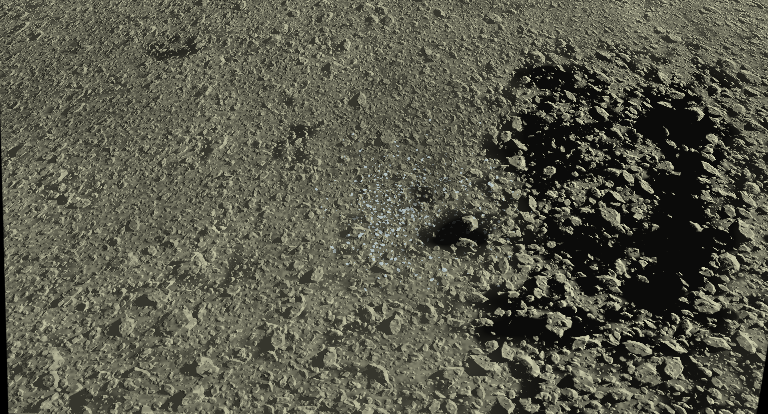
Write a WebGL 2 fragment shader that draws this texture.

```glsl
#version 300 es
precision highp float;
uniform vec2 u_resolution;
out vec4 fragColor;

#define SUN_DIR vec2(0.924, 0.383)
#define SUN_SLOPE_OPEN 0.62
#define SUN_SLOPE_PIT 0.34
#define SHADOW_STEP 0.005
#define RELIEF 0.21
#define PIT_DEPTH 0.025
#define CREVICE 0.015
#define ROCK_FREQ 17.0
#define GRAIN 0.20
#define DUST_TINT vec3(1.0, 1.0, 0.84)
#define FROST_TINT vec3(0.80, 0.88, 0.92)

vec3 hash3(vec2 p) {
  vec3 q = fract(vec3(p.xyx) * vec3(0.1031, 0.1030, 0.0973));
  q += dot(q, q.yxz + 33.33);
  return fract((q.xxy + q.yzz) * q.zyx);
}

float noise(vec2 p) {
  vec2 i = floor(p), f = fract(p);
  f = f * f * (3.0 - 2.0 * f);
  return mix(mix(hash3(i).x, hash3(i + vec2(1, 0)).x, f.x),
             mix(hash3(i + vec2(0, 1)).x, hash3(i + vec2(1, 1)).x, f.x), f.y);
}

float fbm(vec2 p) {
  return 0.55 * noise(p) + 0.3 * noise(p * 2.1 + 9.0) + 0.15 * noise(p * 4.3 + 21.0);
}

// Soft elliptical mask
float blob(vec2 uv, vec2 centre, vec2 radius) {
  vec2 d = (uv - centre) / radius;
  return exp(-dot(d, d));
}

// Canvas to receding ground plane
vec2 ground(vec2 uv) {
  float scale = 1.25 - 0.75 * uv.y;
  float aspect = u_resolution.x / u_resolution.y;
  return vec2((uv.x - 0.5) * aspect / scale, -1.65 * log(scale));
}

// Chipped stone with a tilted top facet
float stone(vec2 q, vec2 tilt) {
  vec2 a = abs(q);
  float d = max(max(a.x, a.y * 1.15), (a.x + a.y) * 0.78);
  d = max(d, dot(q, vec2(0.9, 0.5) + tilt) * 1.25);
  return max(0.0, min((1.0 - d) * 1.7, 0.6 + dot(q, tilt)));
}

float rocks(vec2 p, float keep) {
  p = mat2(0.8, 0.6, -0.6, 0.8) * p;
  vec2 base = floor(p - 0.5);
  float h = 0.0;
  for (int i = 0; i < 4; i++) {
    vec2 cell = base + vec2(i & 1, i >> 1);
    vec3 r = hash3(cell + 140.0), s = hash3(cell + 257.3);
    vec2 q = p - cell - 0.5 - (r.xy - 0.5) * 0.7;
    float c = cos(r.z * 6.283), n = sin(r.z * 6.283);
    float size = mix(0.27, 0.65, s.x * s.x);
    q = mat2(c, n, -n, c) * q / size;
    q.y *= 1.0 + s.y;
    float present = step(fract(s.z * 7.13 + r.x), keep);
    h = max(h, present * size * stone(q, (s.yz - 0.5) * 1.5));
  }
  return h;
}

float boulder(vec2 p, vec2 centre, float size) {
  vec2 q = (p - ground(centre)) / size;
  q = mat2(0.9, -0.43, 0.43, 0.9) * q;
  return 0.8 * size * stone(q * vec2(0.9, 1.15), vec2(0.2, -0.2));
}

float terrain(vec2 p, float rough) {
  float f = ROCK_FREQ;
  float h = max(rocks(p * f, 0.75 * rough) / f, rocks(p * f * 1.9 + 7.0, 0.35 + 0.6 * rough) / (f * 1.9));
  h = max(h, boulder(p, vec2(0.056, 0.125), 0.046));
  h = max(h, boulder(p, vec2(0.252, 0.364), 0.038));
  h = max(h, boulder(p, vec2(0.232, 0.222), 0.046));
  h = max(h, boulder(p, vec2(0.162, 0.370), 0.034));
  h = max(h, boulder(p, vec2(0.282, 0.850), 0.038));
  h = max(h, boulder(p, vec2(0.728, 0.222), 0.036));
  h = max(h, boulder(p, vec2(0.920, 0.262), 0.034));
  h = max(h, boulder(p, vec2(0.846, 0.095), 0.036));
  h += 0.9 * rocks(p * f * 3.3 + 3.0, 0.75) / (f * 3.3);
  return h + 0.8 * rocks(p * f * 6.1 + 5.0, 0.8) / (f * 6.1);
}

void main() {
  vec2 uv = gl_FragCoord.xy / u_resolution;
  vec2 p = ground(uv);
  float cloud = fbm(p * 7.0 + 30.0);
  vec2 w = uv + (vec2(noise(p * 16.0 + 50.0), noise(p * 16.0 + 90.0)) - 0.5) * vec2(0.035, 0.06);

  // Broad zones: shaded wall, rough ground, deep hollows
  float wall = smoothstep(0.57, 0.76, w.x + 0.04 * (0.5 - w.y)) * smoothstep(0.97, 0.72, w.y);
  wall *= (1.0 - 0.4 * smoothstep(0.91, 0.97, w.x)) * (1.0 - 0.3 * smoothstep(0.28, 0.1, w.y));
  float rough = 0.32 + 0.3 * smoothstep(0.5, 0.15, uv.y) + 0.45 * wall
              + 0.3 * blob(uv, vec2(0.25, 0.88), vec2(0.1, 0.08)) + 0.4 * (cloud - 0.5);
  float pit = blob(w, vec2(0.868, 0.700), vec2(0.034, 0.046))
            + 0.7 * blob(w, vec2(0.880, 0.560), vec2(0.026, 0.090))
            + 1.2 * blob(w, vec2(0.883, 0.420), vec2(0.046, 0.062))
            + 0.8 * blob(w, vec2(0.868, 0.290), vec2(0.026, 0.065))
            + 1.2 * blob(w, vec2(0.593, 0.430), vec2(0.032, 0.038))
            + 0.6 * blob(w, vec2(0.710, 0.820), vec2(0.024, 0.036))
            + 0.35 * blob(w, vec2(0.690, 0.640), vec2(0.045, 0.080))
            + 0.15 * blob(w, vec2(0.770, 0.450), vec2(0.060, 0.130))
            + 0.55 * blob(w, vec2(0.660, 0.220), vec2(0.045, 0.040))
            + 0.4 * blob(w, vec2(0.560, 0.530), vec2(0.025, 0.040))
            + 0.25 * blob(w, vec2(0.220, 0.890), vec2(0.050, 0.035))
            + 0.2 * blob(w, vec2(0.375, 0.680), vec2(0.022, 0.080));

  // Surface slope toward the sun and cast shadows
  float h = terrain(p, rough), e = 0.0025;
  float facing = (h - terrain(p + SUN_DIR * e, rough)) / e;
  float sunSlope = mix(SUN_SLOPE_OPEN, SUN_SLOPE_PIT, wall);
  float cover = 0.0;
  for (int i = 1; i <= 7; i++) {
    float t = SHADOW_STEP * float(i);
    cover = max(cover, terrain(p + SUN_DIR * t, rough) - h - t * sunSlope);
  }
  float lit = 1.0 - smoothstep(0.0, 0.0045, cover);
  float gaps = noise(p * 27.0 + 70.0) - 0.5 + 0.5 * (cloud - 0.5);
  float level = PIT_DEPTH * pit + CREVICE * gaps * (0.6 + 0.6 * wall) + 0.0045 * wall - 0.003;
  lit *= smoothstep(-0.0025, 0.0025, h - level);

  // Dust tone
  float tone = mix(0.425, 0.48, wall) + 0.14 * (cloud - 0.5);
  tone += RELIEF * clamp(facing, -1.3, 1.3) * mix(0.85, 1.1, wall);
  tone += GRAIN * (noise(p * 140.0) - 0.5);
  tone -= 0.06 * blob(uv, vec2(0.05, 0.78), vec2(0.15, 0.15));
  tone -= 0.05 * blob(uv, vec2(0.56, 0.68), vec2(0.13, 0.14));
  tone += 0.05 * smoothstep(0.6, 0.85, uv.x) * smoothstep(0.82, 1.0, uv.y);
  float ambient = mix(0.21, 0.045, clamp(1.2 * wall + 1.5 * pit, 0.0, 1.0));
  vec3 color = DUST_TINT * mix(ambient, max(tone, 0.1), lit);

  // Pale flecks around the hollow
  float frost = 1.2 * blob(w, vec2(0.502, 0.470), vec2(0.024, 0.090))
              + 0.6 * blob(w, vec2(0.555, 0.490), vec2(0.085, 0.110));
  float fleck = smoothstep(0.05, 0.2, rocks(p * 85.0 + 11.0, frost));
  color = mix(color, FROST_TINT, fleck * (0.25 + 0.45 * lit) * exp(-pit * 1.3));

  // Slanted dark borders
  float left = uv.x - 0.011 * (0.75 - uv.y) / 0.75;
  float right = 1.0 - uv.x - 0.015 * (0.17 - uv.y) / 0.17;
  color *= smoothstep(-0.001, 0.001, min(left, right));
  fragColor = vec4(color, 1.0);
}
```
